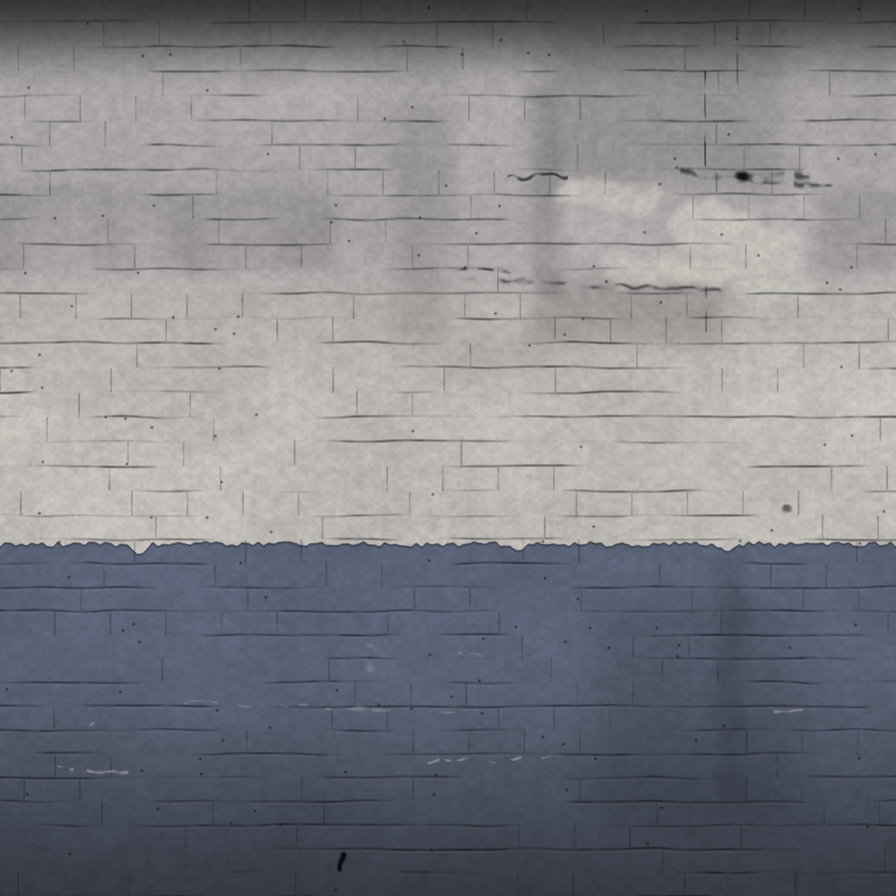
A Shadertoy shader for this texture:

```glsl
// A painted brick wall: weathered cream above, slate blue below a ragged edge.
// Broken mortar rows, stains, cracks and scuffs are layered with value noise,
// soft boxes and segment distances.

float hash(vec2 p) {
    return fract(sin(dot(p, vec2(127.1, 311.7))) * 43758.5453);
}

float noise(vec2 p) {
    vec2 i = floor(p), f = fract(p);
    f = f * f * (3.0 - 2.0 * f);
    return mix(mix(hash(i), hash(i + vec2(1, 0)), f.x),
               mix(hash(i + vec2(0, 1)), hash(i + vec2(1, 1)), f.x), f.y);
}

float fbm(vec2 p) {
    float sum = 0.0, amp = 0.5;
    for (int i = 0; i < 5; i++) {
        sum += amp * noise(p);
        p = p * 2.03 + 17.3;
        amp *= 0.5;
    }
    return sum;
}

float segment(vec2 p, vec2 a, vec2 b) {
    vec2 ab = b - a;
    return length(p - a - ab * clamp(dot(p - a, ab) / dot(ab, ab), 0.0, 1.0));
}

float stroke(float d, float radius, float blur) {
    return 1.0 - smoothstep(radius - blur, radius + blur, d);
}

float softBox(vec2 p, vec2 lo, vec2 hi, float blur) {
    vec2 s = smoothstep(lo - blur, lo + blur, p) * (1.0 - smoothstep(hi - blur, hi + blur, p));
    return s.x * s.y;
}

void mainImage(out vec4 fragColor, in vec2 fragCoord) {
    vec2 uv = fragCoord / iResolution.xy;
    float px = 1.0 / iResolution.y;
    float cloud = fbm(uv * 9.0);
    float grit = fbm(uv * vec2(95.0, 120.0));
    float grain = noise(uv * 260.0);
    vec2 warped = uv + (vec2(fbm(uv * 28.0), fbm(uv * 28.0 + 40.0)) - 0.5) * 0.025;

    // Cream paint and its grey stains
    vec3 cream = mix(vec3(0.745, 0.73, 0.71), vec3(0.665, 0.65, 0.65), smoothstep(0.52, 0.78, uv.y));
    float stain = 0.10 * softBox(warped, vec2(0.44, 0.62), vec2(0.498, 0.88), 0.02);
    stain += 0.10 * softBox(warped, vec2(-0.1, 0.695), vec2(0.37, 0.79), 0.012) * (0.35 + noise(uv * vec2(24.0, 7.0)));
    stain += 0.09 * softBox(warped, vec2(0.91, 0.695), vec2(1.1, 0.79), 0.015);
    stain += 0.11 * softBox(warped, vec2(0.592, 0.67), vec2(0.625, 0.90), 0.014);
    stain += 0.13 * softBox(warped, vec2(0.61, 0.79), vec2(0.87, 0.97), 0.035);
    stain += 0.13 * softBox(warped, vec2(0.60, 0.615), vec2(0.81, 0.69), 0.022);
    stain += 0.07 * softBox(warped, vec2(0.50, 0.57), vec2(0.62, 0.63), 0.03);
    cream *= 1.0 - stain * (0.5 + cloud);

    // Pale repaired plaster
    float patchD = segment(warped, vec2(0.643, 0.783), vec2(0.72, 0.777)) - 0.016;
    patchD = min(patchD, segment(warped, vec2(0.785, 0.748), vec2(0.865, 0.715)) - 0.030);
    patchD = min(patchD, segment(warped, vec2(0.69, 0.699), vec2(0.87, 0.702)) - 0.017);
    patchD = min(patchD, segment(warped, vec2(0.83, 0.675), vec2(0.893, 0.672)) - 0.015);
    cream = mix(cream, vec3(0.75, 0.74, 0.715), 0.85 * stroke(patchD, 0.0, 0.009));
    cream *= 1.0 - 0.68 * smoothstep(0.89, 1.01, uv.y);

    // Blue paint, darkening to the floor
    vec3 blue = mix(vec3(0.20, 0.21, 0.245), vec3(0.355, 0.39, 0.465), smoothstep(-0.08, 0.30, uv.y));
    float damp = softBox(warped, vec2(0.66, 0.08), vec2(0.89, 0.33), 0.04);
    damp += softBox(warped, vec2(0.80, 0.10), vec2(0.83, 0.38), 0.015);
    blue *= 1.0 - 0.13 * damp * (0.4 + cloud);

    // Ragged paint edge with a few pale drips
    float edge = 0.393 + (noise(vec2(uv.x * 170.0, 3.0)) - 0.5) * 0.006;
    for (int i = 0; i < 3; i++) {
        float x = vec3(0.156, 0.579, 0.812)[i];
        edge -= 0.009 * stroke(abs(uv.x - x), 0.008, 0.007);
    }
    float upper = smoothstep(edge - px, edge + px, uv.y);
    vec3 col = mix(blue, cream, upper);
    col *= 1.0 + (cloud - 0.48) * 0.14 + (grit - 0.48) * 0.13 + (grain - 0.5) * 0.06;
    col *= 1.0 - 0.3 * stroke(abs(uv.y - edge + 0.001), 0.0012, 0.0015);

    // Broken mortar rows and brick joints
    float row = (uv.y - 0.026) / 0.02657 - 1.35 * max(uv.y - 0.4245, 0.0);
    row += (noise(vec2(uv.x * 22.0, floor(row + 0.5))) - 0.5) * 0.10;
    float line = floor(row + 0.5), course = floor(row);
    float worn = smoothstep(0.32, 0.75, noise(vec2(uv.x * 15.0, line * 7.3)));
    worn *= 0.45 + 0.75 * noise(vec2(uv.x * 75.0, line * 3.1));
    float mortar = worn * stroke(abs(row - line) * 0.027, 0.0012, 0.0009 + px * 0.3);
    float brick = uv.x / 0.062 + 0.5 * mod(course, 2.0) + 0.2 * hash(vec2(course, 4.0));
    float joint = floor(brick + 0.5);
    float seam = step(0.66, hash(vec2(joint, course))) * stroke(abs(brick - joint) * 0.062, 0.0009, 0.0009);
    mortar = max(mortar, seam * (0.2 + 0.45 * noise(uv * 90.0)));
    float lit = mix(0.85, 1.0, softBox(uv, vec2(-0.1, 0.4), vec2(1.1, 0.66), 0.04));
    col *= 1.0 - 0.46 * lit * mortar;
    col += 0.025 * (1.0 - upper) * worn * stroke(abs(row - line + 0.11) * 0.027, 0.001, 0.001);

    // Cracks around the repair
    vec2 q = uv + (vec2(noise(uv * 65.0), noise(uv * 65.0 + 9.0)) - 0.5) * 0.008;
    float crack = stroke(segment(q, vec2(0.57, 0.802), vec2(0.63, 0.805)), 0.002, 0.002);
    crack += stroke(segment(q, vec2(0.76, 0.807), vec2(0.925, 0.793)), 0.002, 0.003);
    crack += stroke(segment(q, vec2(0.82, 0.804), vec2(0.90, 0.805)), 0.003, 0.004);
    crack += stroke(segment(q, vec2(0.51, 0.70), vec2(0.57, 0.699)), 0.002, 0.002);
    crack += stroke(segment(q, vec2(0.52, 0.689), vec2(0.81, 0.675)), 0.0015, 0.003);
    crack += stroke(segment(uv, vec2(0.787, 0.80), vec2(0.787, 0.92)), 0.0009, 0.001);
    crack += 0.6 * stroke(segment(uv, vec2(0.788, 0.63), vec2(0.788, 0.68)), 0.001, 0.001);
    crack += 0.5 * stroke(segment(uv, vec2(0.823, 0.89), vec2(0.823, 0.97)), 0.001, 0.001);
    col *= 1.0 - 0.6 * min(crack, 1.0) * smoothstep(0.2, 0.75, noise(uv * 110.0));

    // Pale scuffs on the blue
    float scuff = stroke(segment(q, vec2(0.19, 0.216), vec2(0.53, 0.205)), 0.0012, 0.0012) * 0.6;
    scuff += stroke(segment(q, vec2(0.05, 0.142), vec2(0.14, 0.141)), 0.0015, 0.0015);
    scuff += stroke(segment(q, vec2(0.47, 0.148), vec2(0.635, 0.156)), 0.0015, 0.0015);
    scuff += stroke(segment(q, vec2(0.84, 0.206), vec2(0.91, 0.209)), 0.0015, 0.002);
    scuff += stroke(segment(q, vec2(0.505, 0.269), vec2(0.535, 0.271)), 0.0015, 0.002);
    scuff += 0.6 * stroke(segment(q, vec2(0.413, 0.255), vec2(0.413, 0.278)), 0.004, 0.005);
    scuff += stroke(segment(q, vec2(0.104, 0.193), vec2(0.108, 0.20)), 0.002, 0.002);
    col = mix(col, vec3(0.60, 0.60, 0.61), 0.75 * min(scuff, 1.0) * smoothstep(0.4, 0.75, noise(uv * 150.0)));

    // Scattered pits and the larger holes
    vec2 cell = floor(uv * 55.0), at = fract(uv * 55.0) - 0.5;
    vec2 offset = 0.6 * (vec2(hash(cell + 2.0), hash(cell + 7.0)) - 0.5);
    float pit = step(0.95, hash(cell)) * stroke(length(at - offset), 0.08, 0.07) * 0.45;
    pit += 0.5 * stroke(length(q - vec2(0.876, 0.431)), 0.005, 0.003);
    pit += 0.8 * stroke(segment(q, vec2(0.381, 0.032), vec2(0.381, 0.045)), 0.003, 0.002);
    pit += 0.7 * stroke(length(q - vec2(0.826, 0.803)), 0.006, 0.004);
    col *= 1.0 - min(pit, 0.85);

    fragColor = vec4(col, 1.0);
}
```
